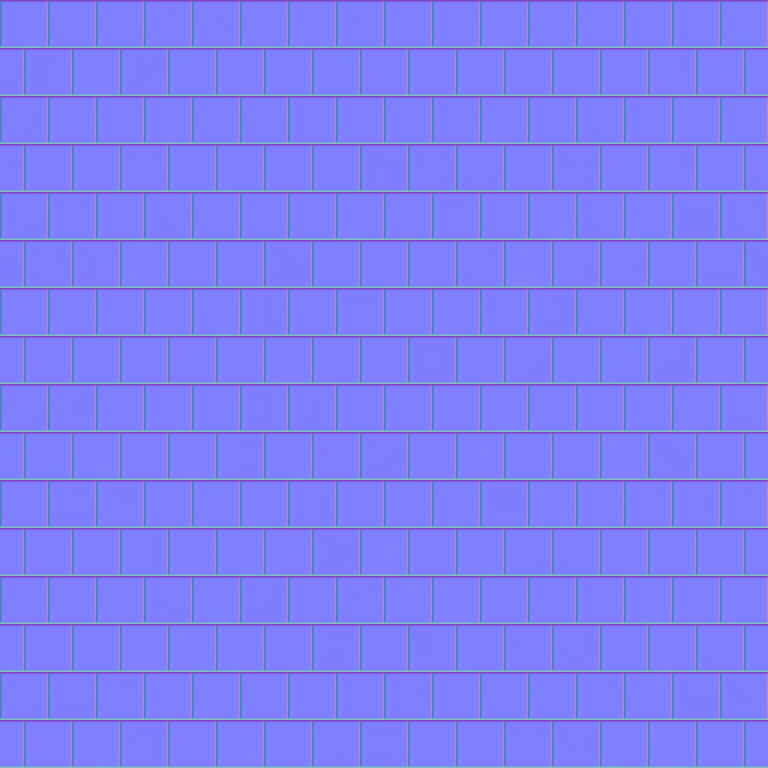
This texture map is drawn by a WebGL 2 fragment shader. Its source:

```glsl
#version 300 es
precision highp float;

#define TILES 16.0          // tiles across and down, even
#define LINE 0.03125        // bevel width as a share of a tile
#define TILT 0.005          // slope change from tile to tile
#define GRAIN 0.005         // slope change inside a tile
#define GRAIN_CELLS 64.0    // grain cells across the canvas
#define FLAT vec3(0.50, 0.50, 1.00)
#define LEFT_EDGE vec3(0.28, 0.50, 0.74)
#define RIGHT_EDGE vec3(0.74, 0.50, 0.75)
#define BOTTOM_EDGE vec3(0.50, 0.74, 0.76)
#define TOP_EDGE vec3(0.50, 0.27, 0.74)
#define TOP_FALLOFF vec3(0.50, 0.46, 1.00)

uniform vec2 u_resolution;
out vec4 fragColor;

vec2 hash2(vec2 p) {
  return fract(sin(vec2(dot(p, vec2(127.1, 311.7)),
                        dot(p, vec2(269.5, 183.3)))) * 43758.5453);
}

// Value noise that wraps after the given number of cells
vec2 wrapNoise(vec2 p, float cells) {
  vec2 i = floor(p);
  vec2 f = fract(p);
  vec2 s = f * f * (3.0 - 2.0 * f);
  vec2 a = hash2(mod(i, cells));
  vec2 b = hash2(mod(i + vec2(1.0, 0.0), cells));
  vec2 c = hash2(mod(i + vec2(0.0, 1.0), cells));
  vec2 d = hash2(mod(i + 1.0, cells));
  return mix(mix(a, b, s.x), mix(c, d, s.x), s.y);
}

// Share of a footprint centred on x that lies between lo and hi
float band(float lo, float hi, float x, float footprint) {
  float halfSize = 0.5 * footprint;
  float overlap = min(hi, x + halfSize) - max(lo, x - halfSize);
  return clamp(overlap / footprint, 0.0, 1.0);
}

void main() {
  vec2 uv = gl_FragCoord.xy / u_resolution;
  vec2 pixel = TILES / u_resolution;

  // Running bond: every other row moves by half a tile
  vec2 grid = uv * TILES;
  float row = floor(grid.y);
  grid.x += 0.5 * (1.0 - mod(row, 2.0));
  vec2 tile = vec2(mod(floor(grid.x), TILES), row);
  vec2 f = fract(grid);

  // Nearly flat face with a slight lean and soft grain
  vec3 color = FLAT;
  color.xy += TILT * (2.0 * hash2(tile + 7.0) - 1.0);
  color.xy += GRAIN * (2.0 * wrapNoise(uv * GRAIN_CELLS, GRAIN_CELLS) - 1.0);

  // Bevels: the course joints run unbroken over the upright ones
  color = mix(color, TOP_FALLOFF, band(1.0 - 2.0 * LINE, 1.0 - LINE, f.y, pixel.y));
  color = mix(color, LEFT_EDGE, band(0.0, LINE, f.x, pixel.x));
  color = mix(color, RIGHT_EDGE, band(1.0 - LINE, 1.0, f.x, pixel.x));
  color = mix(color, BOTTOM_EDGE, band(0.0, LINE, f.y, pixel.y));
  color = mix(color, TOP_EDGE, band(1.0 - LINE, 1.0, f.y, pixel.y));

  fragColor = vec4(color, 1.0);
}
```
